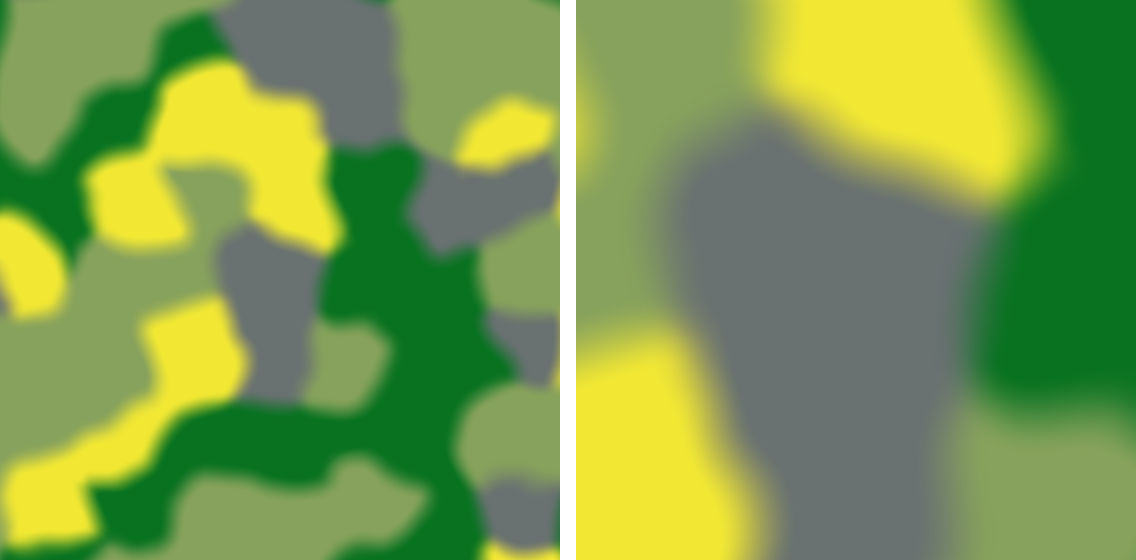
Left, the full canvas; right, a detail of the centre.
Reproduce this pattern procedurally as a Shadertoy shader.

```glsl
// Soft-edged camouflage of olive, dark green, grey and yellow patches.

#define CELLS 7.0        // patch seeds across the canvas
#define JITTER 0.6       // seed scatter within a cell
#define ROUNDNESS 4.0    // lower values give rounder, more merged patches
#define WARP 0.6         // strength of the broad outline bending
#define RIPPLE 0.1       // strength of the fine outline bending
#define EDGE 0.026       // half width of the blurred border, in canvas units
#define MIN_SLOPE 25.0   // limits the blur where patches pinch
#define FOREST_BIAS 0.4  // how far the dark green yields to the others

const vec3 OLIVE  = vec3(0.53, 0.635, 0.36);
const vec3 FOREST = vec3(0.03, 0.447, 0.125);
const vec3 GREY   = vec3(0.41, 0.443, 0.443);
const vec3 YELLOW = vec3(0.95, 0.91, 0.20);

vec2 hash2(vec2 p) {
    p = vec2(dot(p, vec2(127.1, 311.7)), dot(p, vec2(269.5, 183.3)));
    return fract(sin(p) * 43758.55);
}

float cornerRamp(vec2 cell, vec2 corner, vec2 f) {
    return dot(hash2(cell + corner) * 2.0 - 1.0, f - corner);
}

float gradientNoise(vec2 p) {
    vec2 i = floor(p), f = fract(p);
    vec2 u = f * f * f * (f * (f * 6.0 - 15.0) + 10.0);
    vec2 e = vec2(0.0, 1.0);
    return mix(mix(cornerRamp(i, e.xx, f), cornerRamp(i, e.yx, f), u.x),
               mix(cornerRamp(i, e.xy, f), cornerRamp(i, e.yy, f), u.x), u.y);
}

vec2 noise2(vec2 p) {
    return vec2(gradientNoise(p), gradientNoise(p + vec2(37.2, 61.7)));
}

// One-hot patch kind of a cell: olive, forest, grey, yellow.
// A cubic residue spreads the kinds evenly without visible repeats.
vec4 patchKind(vec2 c) {
    float q = c.x * c.x * c.x + 5.0 * c.x * c.y + 3.0 * c.y * c.y + 2.0 * c.y;
    float r = floor(mod(q + 0.5, 11.0));
    if (r < 1.0) return vec4(0, 0, 0, 1);
    if (r < 5.0) return vec4(0, 1, 0, 0);
    if (r > 5.0 && r < 8.0) return vec4(0, 0, 1, 0);
    return vec4(1, 0, 0, 0);
}

// Log influence of each patch kind, summed over the nearby seeds.
vec4 influence(vec2 p) {
    vec2 home = floor(p);
    vec4 total = vec4(0.0);
    for (int y = -2; y <= 2; y++)
    for (int x = -2; x <= 2; x++) {
        vec2 cell = home + vec2(x, y);
        vec2 seed = cell + 0.5 + JITTER * (hash2(cell + 11.0) - 0.5);
        vec2 d = p - seed;
        total += patchKind(cell) * exp(-ROUNDNESS * dot(d, d));
    }
    return log(max(total, 1e-7)) - vec4(0.0, FOREST_BIAS, 0.0, 0.0);
}

// Soft win of each kind over one rival. The lead divided by its slope
// approximates the distance to their border.
vec4 softWin(vec4 lead, vec4 dx, vec4 dy) {
    vec4 slope = max(sqrt(dx * dx + dy * dy), MIN_SLOPE);
    return smoothstep(-EDGE, EDGE, lead / slope);
}

void mainImage(out vec4 fragColor, in vec2 fragCoord) {
    float size = min(iResolution.x, iResolution.y);
    vec2 p = fragCoord / size * CELLS;

    // Bend the outlines
    p += WARP * noise2(p * 0.8 + 5.3) + RIPPLE * noise2(p * 2.1 + 19.6);

    // Each kind covers what it wins from all three rivals
    vec4 s = influence(p);
    vec4 dx = dFdx(s) * size, dy = dFdy(s) * size;
    vec4 cover = softWin(s - s.yzwx, dx - dx.yzwx, dy - dy.yzwx)
               * softWin(s - s.zwxy, dx - dx.zwxy, dy - dy.zwxy)
               * softWin(s - s.wxyz, dx - dx.wxyz, dy - dy.wxyz);
    cover /= max(dot(cover, vec4(1.0)), 1e-5);

    vec3 color = cover.x * OLIVE + cover.y * FOREST
               + cover.z * GREY + cover.w * YELLOW;
    fragColor = vec4(color, 1.0);
}
```
